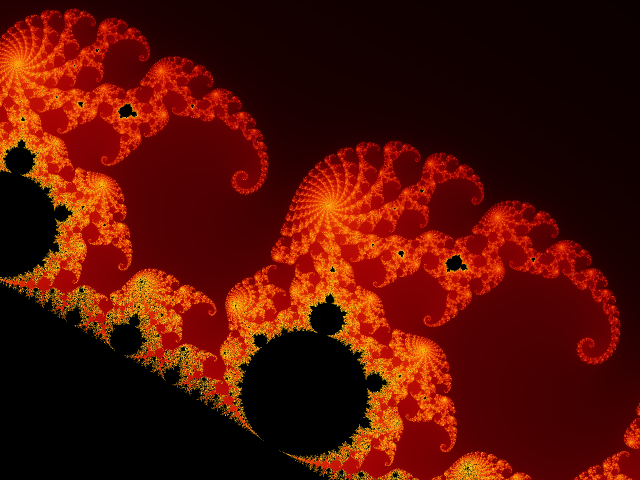
A WebGL 1 fragment shader for this background:

```glsl
precision highp float;
// Escape-time fractal: spiral-armed bulbs along a cardioid edge, in glowing reds on black.

uniform vec2 u_resolution;

#define CENTER vec2(0.282, -0.01)   // middle of the view in the complex plane
#define VIEW_HEIGHT 0.00512         // height of the view in the complex plane
#define MAX_STEPS 700               // orbits longer than this count as inside
#define BAILOUT 65536.0             // squared escape radius
#define DARK_STEPS 14.0             // step count where red begins
#define RED_RATE 55.0               // steps over which red builds up
#define ORANGE_START 60.0           // step count where green begins
#define ORANGE_END 1000.0           // step count where green is full
#define SAMPLES 2                   // supersampling per axis

// True within the main cardioid, whose orbits never escape.
bool insideCardioid(vec2 c) {
    float x = c.x - 0.25;
    float q = x * x + c.y * c.y;
    return q * (q + x) < 0.25 * c.y * c.y;
}

// Continuous escape count of z -> z^2 + c, or -1 if the orbit stays bounded.
float escapeSteps(vec2 c) {
    if (insideCardioid(c)) return -1.0;
    vec2 z = vec2(0.0);
    for (int i = 1; i <= MAX_STEPS; i++) {
        z = vec2(z.x * z.x - z.y * z.y, 2.0 * z.x * z.y) + c;
        float r2 = dot(z, z);
        if (r2 > BAILOUT) return float(i) + 1.0 - log2(0.5 * log2(r2));
    }
    return -1.0;
}

// Black through deep red and orange to yellow.
vec3 heatColor(float steps) {
    if (steps < 0.0) return vec3(0.0);
    float red = 0.98 * (1.0 - exp(-max(steps - DARK_STEPS, 0.0) / RED_RATE));
    float green = 0.9 * smoothstep(log(ORANGE_START), log(ORANGE_END), log(max(steps, 1.0)));
    float blue = 0.02 * red + 0.15 * green * green * green;
    return vec3(red, green, blue);
}

void main() {
    // Average a small grid of samples for smooth edges.
    vec3 color = vec3(0.0);
    for (int j = 0; j < SAMPLES; j++) {
        for (int i = 0; i < SAMPLES; i++) {
            vec2 offset = (vec2(float(i), float(j)) + 0.5) / float(SAMPLES) - 0.5;
            vec2 view = (gl_FragCoord.xy + offset - 0.5 * u_resolution) / u_resolution.y;
            color += heatColor(escapeSteps(CENTER + VIEW_HEIGHT * view));
        }
    }
    gl_FragColor = vec4(color / float(SAMPLES * SAMPLES), 1.0);
}
```
